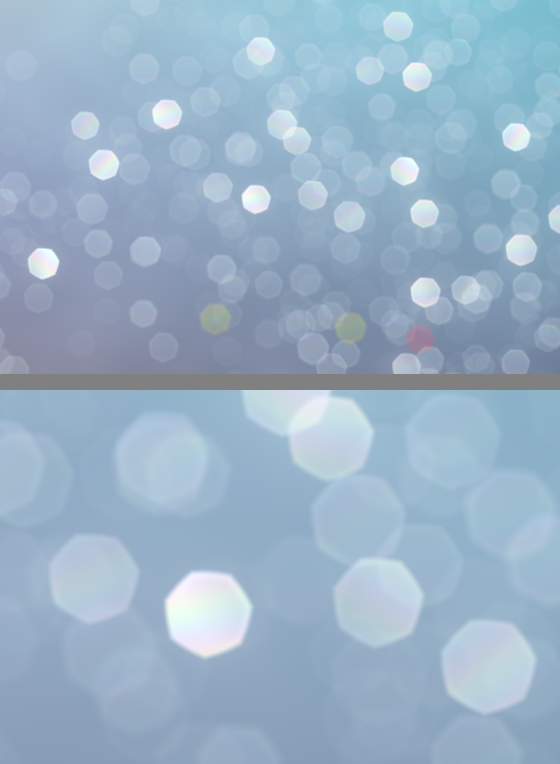
Top: the whole. Bottom: its middle third, enlarged.
Reproduce this background procedurally as a Shadertoy shader.

```glsl
// Soft-focus bokeh: pale seven-sided light discs over a cyan to mauve haze.

const float TAU = 6.28319;

vec3 hash3(vec2 cell) {
    vec3 q = fract(cell.xyx * vec3(0.1031, 0.1030, 0.0973));
    q += dot(q, q.yxz + 33.33);
    return fract((q.xxy + q.yzz) * q.zyx);
}

float gradientDot(vec2 cell, vec2 offset) {
    float angle = TAU * hash3(cell + 71.0).x;
    return dot(vec2(cos(angle), sin(angle)), offset);
}

float gradientNoise(vec2 p) {
    vec2 i = floor(p), f = fract(p);
    vec2 w = f * f * f * (f * (f * 6.0 - 15.0) + 10.0);
    float low = mix(gradientDot(i, f), gradientDot(i + vec2(1, 0), f - vec2(1, 0)), w.x);
    float high = mix(gradientDot(i + vec2(0, 1), f - vec2(0, 1)), gradientDot(i + 1.0, f - 1.0), w.x);
    return mix(low, high, w.y);
}

// Smooth curve through three colours at t = 0, 0.5 and 1
vec3 blend3(vec3 a, vec3 b, vec3 c, float t) {
    return a * (1.0 - t) * (1.0 - 2.0 * t) + b * 4.0 * t * (1.0 - t) + c * t * (2.0 * t - 1.0);
}

vec3 haze(vec2 uv, vec2 p) {
    vec3 bottom = blend3(vec3(0.54, 0.53, 0.61), vec3(0.49, 0.53, 0.63), vec3(0.43, 0.49, 0.60), uv.x);
    vec3 middle = blend3(vec3(0.58, 0.64, 0.76), vec3(0.55, 0.66, 0.76), vec3(0.49, 0.66, 0.75), uv.x);
    vec3 top = blend3(vec3(0.68, 0.76, 0.82), vec3(0.59, 0.78, 0.85), vec3(0.48, 0.75, 0.82), uv.x);
    float cloud = gradientNoise(p * 3.0 + 4.0) + 0.6 * gradientNoise(p * 7.0);
    return blend3(bottom, middle, top, uv.y) + 0.035 * cloud;
}

// Signed distance to a rounded heptagon
float heptagon(vec2 q, float radius) {
    float sector = TAU / 7.0;
    float angle = atan(q.y, q.x) + 0.3;
    float fold = angle - sector * floor(angle / sector + 0.5);
    float flatSide = length(q) * cos(fold) - radius * 0.95;
    return mix(flatSide, length(q) - radius, 0.35);
}

// Fewer lights in the upper left and lower left corners
float lightDensity(vec2 c) {
    float upperLeft = smoothstep(0.65, 0.1, length((c - vec2(0.0, 1.0)) * vec2(0.8, 1.0)));
    float lowerLeft = smoothstep(0.55, 0.1, length((c - vec2(0.3, 0.0)) * vec2(0.8, 1.0)));
    return 1.0 - 0.9 * max(upperLeft, lowerLeft);
}

// Pearly fill: one side fades, with a faint spectral band across it
vec3 pearl(vec2 q, float radius, float phase, vec3 tint) {
    float angle = 0.9 + 1.5 * phase;
    float t = dot(q, vec2(cos(angle), sin(angle))) / radius;
    vec3 spectrum = cos(TAU * (t * 0.7 + phase + vec3(0.0, 0.33, 0.67)));
    return tint + 0.035 * spectrum + 0.03 * t;
}

// Faint, often overlapping discs; a few low ones are red or yellow-green
vec3 addFaintDiscs(vec3 color, vec2 p, float size, float seed) {
    vec2 home = floor(p / size);
    for (int k = 0; k < 9; k++) {
        vec2 cell = home + vec2(k % 3 - 1, k / 3 - 1);
        vec3 place = hash3(cell + seed);
        vec3 look = hash3(cell + seed + 37.0);
        vec2 center = (cell + place.xy) * size;
        if (place.z > 0.8 * lightDensity(center)) continue;

        float radius = mix(0.036, 0.043, look.x);
        vec2 q = p - center;
        float d = heptagon(q, radius);
        float softness = mix(0.003, 0.008, look.z);
        float rim = smoothstep(-0.012, -0.002, d);
        float alpha = 0.04 + 0.24 * look.y * look.y * look.y;
        float colored = step(0.94, look.z) * step(center.y, 0.32);
        vec3 accent = mix(vec3(0.82, 0.42, 0.52), vec3(0.74, 0.80, 0.52), step(0.5, look.x));
        vec3 tint = mix(vec3(0.86, 0.92, 0.96), accent, colored);
        alpha = mix(alpha, 0.4, colored) * (0.85 + 0.3 * rim);
        color = mix(color, pearl(q, radius, look.x, tint), alpha * smoothstep(softness, -softness, d));
    }
    return color;
}

// Sparse bright discs with a soft halo
vec3 addBrightDiscs(vec3 color, vec2 p, float size, float seed) {
    vec2 home = floor(p / size);
    for (int k = 0; k < 9; k++) {
        vec2 cell = home + vec2(k % 3 - 1, k / 3 - 1);
        vec3 place = hash3(cell + seed);
        vec3 look = hash3(cell + seed + 53.0);
        vec2 center = (cell + mix(vec2(0.1), vec2(0.9), place.xy)) * size;
        if (place.z > 0.34 * lightDensity(center)) continue;

        float radius = mix(0.037, 0.042, look.x);
        vec2 q = p - center;
        float d = heptagon(q, radius);
        float power = mix(0.35, 1.0, look.y);
        float angle = TAU * look.z;
        float side = dot(q, vec2(cos(angle), sin(angle))) / radius;
        float fade = mix(0.72, 1.0, smoothstep(-0.9, 0.5, side));
        float rim = smoothstep(-0.010, -0.002, d);
        float fill = smoothstep(0.0035, -0.0035, d) * min(power * (fade + 0.12 * rim), 0.97);
        float halo = 0.12 * power * exp(-45.0 * max(d, 0.0));
        vec3 tint = vec3(0.95, 0.97, 0.98);
        color = mix(color, tint, halo);
        color = mix(color, pearl(q, radius, look.z, tint), fill);
    }
    return color;
}

void mainImage(out vec4 fragColor, in vec2 fragCoord) {
    vec2 uv = fragCoord / iResolution.xy;
    vec2 p = fragCoord / iResolution.y;
    vec3 color = haze(uv, p);
    for (int layer = 0; layer < 3; layer++)
        color = addFaintDiscs(color, p + 0.037 * float(layer), 0.1, 11.0 + 29.0 * float(layer));
    color = addBrightDiscs(color, p, 0.13, 140.0);
    fragColor = vec4(clamp(color, 0.0, 1.0), 1.0);
}
```
